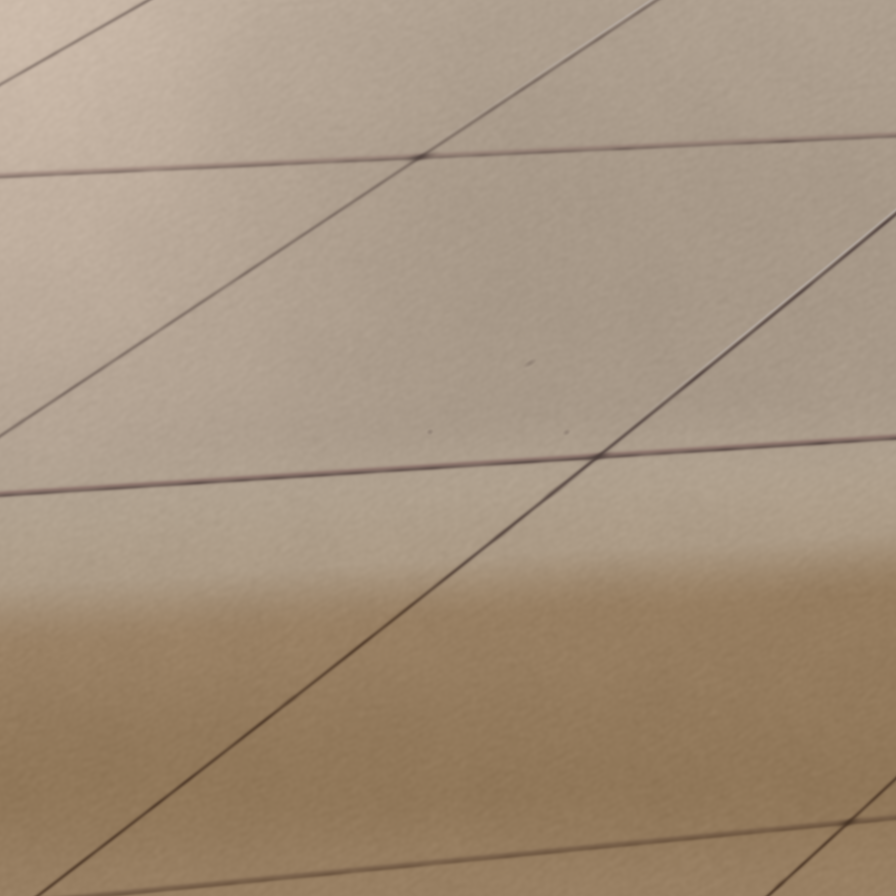
Write a Shadertoy shader that draws this texture.

```glsl
// Satin wall panels in perspective: slanted seams, soft light and a warm shadow below.

const vec3 LIT = vec3(0.655, 0.597, 0.533);
const vec3 GLOW = vec3(0.770, 0.702, 0.638);
const vec3 PALE_BAND = vec3(0.698, 0.640, 0.568);
const vec3 SHADE = vec3(0.568, 0.468, 0.348);
const vec3 SHADE_EDGE = vec3(0.608, 0.510, 0.398);
const vec3 SEAM_LIT = vec3(0.330, 0.270, 0.255);
const vec3 SEAM_SHADE = vec3(0.310, 0.225, 0.160);
const vec3 ROSE_LIP = vec3(0.520, 0.400, 0.385);
const vec3 GLINT = vec3(0.760, 0.730, 0.720);

vec2 hash2(vec2 p) {
    p = vec2(dot(p, vec2(127.1, 311.7)), dot(p, vec2(269.5, 183.3)));
    return fract(sin(p) * 43758.5);
}

float gradientNoise(vec2 p) {
    vec2 i = floor(p), f = fract(p);
    vec2 u = f * f * f * (f * (f * 6.0 - 15.0) + 10.0);
    vec2 e = vec2(0.0, 1.0);
    float a = dot(hash2(i) * 2.0 - 1.0, f);
    float b = dot(hash2(i + e.yx) * 2.0 - 1.0, f - e.yx);
    float c = dot(hash2(i + e.xy) * 2.0 - 1.0, f - e.xy);
    float d = dot(hash2(i + e.yy) * 2.0 - 1.0, f - e.yy);
    return mix(mix(a, b, u.x), mix(c, d, u.x), u.y);
}

// Signed distance to the k-th level seam, positive above it
float levelSeam(vec2 p, float k) {
    float left = 0.8034 - 0.3039 * k - 0.0515 * k * k;
    float right = 0.8490 - 0.2937 * k - 0.0436 * k * k;
    float slope = right - left;
    return (p.y - left - slope * p.x) / sqrt(1.0 + slope * slope);
}

// Signed distance to the k-th slanted seam, positive on its lower right
float slantSeam(vec2 p, float k) {
    float slope = 1.754 - 0.2477 * k;
    float bend = 0.063 * max(k - 1.0, 0.0) * p.y * (0.76 - p.y);
    float x = -1.588 + 0.815 * k + slope * p.y + bend;
    return (p.x - x) / sqrt(1.0 + slope * slope);
}

// Soft bell-shaped line profile, never thinner than the pixel grid
float stroke(float d, float width, float pixel) {
    float w = max(width, 0.6 * pixel);
    return exp(-d * d / (w * w)) * width / w;
}

// Light falling from the left, then a blurred shadow edge
vec3 panelColor(vec2 p, float shade) {
    float glow = (1.0 - smoothstep(0.0, 0.6, p.x)) * smoothstep(0.15, 0.95, p.y);
    vec2 dimOffset = (p - vec2(0.31, 0.93)) / vec2(0.12, 0.16);
    glow *= 1.0 - 0.3 * exp(-dot(dimOffset, dimOffset));
    vec3 lit = mix(LIT, GLOW, glow);
    lit += 0.03 * smoothstep(0.72, 1.05, p.y);
    float band = 1.0 - smoothstep(0.40, 0.52, p.y - 0.055 * p.x);
    lit = mix(lit, PALE_BAND, band);
    float warm = (1.0 - 0.6 * p.x) * smoothstep(0.12, 0.32, p.y);
    warm += 0.8 * (1.0 - smoothstep(0.0, 0.12, p.y));
    return mix(lit, mix(SHADE, SHADE_EDGE, clamp(warm, 0.0, 1.0)), shade);
}

// Sparse slanted scuffs, at most one per cell
float scuffs(vec2 p, float cells, float pixel) {
    vec2 id = floor(p * cells);
    vec2 pick = hash2(id + 17.0);
    vec2 q = p - (id + 0.25 + 0.5 * hash2(id + 5.0)) / cells;
    q = vec2(0.85 * q.x + 0.53 * q.y, 0.85 * q.y - 0.53 * q.x);
    float size = mix(0.003, 0.010, pick.y * pick.y);
    float d = length(q / vec2(size, 0.003));
    float fade = 1.0 - smoothstep(0.0, 1.2 + 200.0 * pixel, d);
    return step(0.9, pick.x) * fade;
}

void mainImage(out vec4 fragColor, in vec2 fragCoord) {
    vec2 p = fragCoord / iResolution.xy;
    float pixel = 1.0 / min(iResolution.x, iResolution.y);

    float edge = 0.328 + 0.060 * p.x + 0.008 * gradientNoise(p * vec2(4.0, 2.0));
    float shade = 1.0 - smoothstep(edge - 0.055, edge + 0.055, p.y);
    shade = max(shade, 0.25 * (1.0 - smoothstep(edge, edge + 0.13, p.y)));
    vec3 color = panelColor(p, shade);
    vec3 seamColor = mix(SEAM_LIT, SEAM_SHADE, shade);
    vec3 lipColor = mix(ROSE_LIP, SEAM_SHADE, 0.8 * shade);

    // Surface grain: slanted fibres over fine and broad mottling
    vec2 fibre = vec2(p.x + 0.6 * p.y, p.y - 0.6 * p.x);
    color += 0.020 * gradientNoise(fibre * vec2(60.0, 130.0));
    color += 0.014 * gradientNoise(p * 150.0 + 3.0);
    color += 0.012 * gradientNoise(p * 13.0) * vec3(1.0, 0.95, 0.85);
    color = mix(color, seamColor, 0.25 * (1.0 - shade) * scuffs(p, 9.0, pixel));

    float wear = gradientNoise(p * 34.0);
    float grit = smoothstep(0.2, 0.5, gradientNoise(p * 21.0 + 8.0));
    float nearLevel = 1.0, nearSlant = 1.0;

    // Level seams: a rosy upper lip over a dark gap, the middle one deepest
    for (int i = 0; i < 3; i++) {
        float k = float(i);
        float d = levelSeam(p, k);
        float depth = 1.0 - 0.42 * abs(k - 1.0);
        float strength = clamp(depth * (0.62 + 0.4 * wear) + 0.25 * grit, 0.0, 0.85);
        color = mix(color, lipColor, 0.62 * depth * stroke(d - 0.0013, 0.0029, pixel));
        color = mix(color, seamColor, strength * stroke(d + 0.0011, 0.0023, pixel));
        nearLevel = min(nearLevel, abs(d));
    }

    // Slanted seams, catching light toward the top
    for (int i = 0; i < 4; i++) {
        float k = float(i);
        float d = slantSeam(p, k);
        float depth = mix(0.44, 0.76, smoothstep(1.0, 2.0, k));
        float strength = clamp(depth * (1.0 + 0.4 * wear) + 0.2 * grit, 0.0, 0.9);
        float glint = smoothstep(0.48, 0.65, p.y) * smoothstep(0.4, 0.8, p.x);
        color = mix(color, GLINT, 0.5 * glint * stroke(d + 0.0034, 0.0017, pixel));
        color = mix(color, seamColor, strength * stroke(d, 0.0023 + 0.0007 * grit, pixel));
        nearSlant = min(nearSlant, abs(d));
    }

    // Grime gathered where seams cross
    float knot = exp(-(nearLevel * nearLevel * 4.0 + nearSlant * nearSlant * 2.0) / 0.00006);
    color = mix(color, seamColor * 0.8, 0.6 * knot);

    fragColor = vec4(color, 1.0);
}
```
